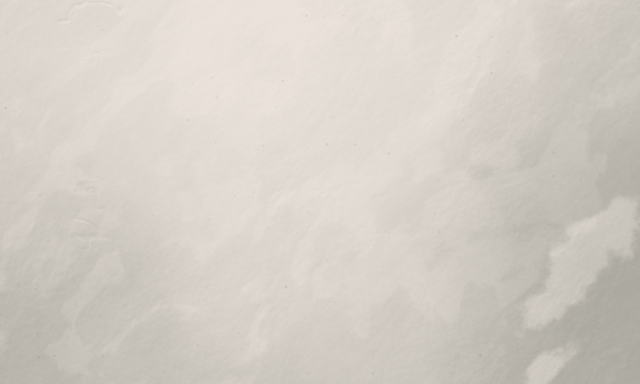
This texture is drawn by a Shadertoy shader. Its source:

```glsl
// Pale, worn plaster wall with soft light from above, cloudy patches, fine relief and specks.

#define LIGHT_COLOR vec3(0.912, 0.882, 0.854)
#define DARK_COLOR vec3(0.695, 0.682, 0.650)
#define BRIGHTNESS -0.02
#define CLOUD_AMOUNT 0.24
#define PATCH_AMOUNT 0.13
#define RELIEF_AMOUNT 0.38
#define GRAIN_AMOUNT 0.09
#define CREASE_AMOUNT 0.13
#define SPECK_AMOUNT 0.38
#define SPECK_CELLS 17.0

float hash(vec2 p) {
    vec3 q = fract(vec3(p.xyx) * 0.1031);
    q += dot(q, q.yzx + 33.33);
    return fract((q.x + q.y) * q.z);
}

float noise(vec2 p) {
    vec2 cell = floor(p), f = fract(p);
    f = f * f * f * (f * (f * 6.0 - 15.0) + 10.0);
    float low = mix(hash(cell), hash(cell + vec2(1, 0)), f.x);
    float high = mix(hash(cell + vec2(0, 1)), hash(cell + vec2(1, 1)), f.x);
    return mix(low, high, f.y);
}

// Layered noise, centred on zero.
float fbm(vec2 p, int octaves) {
    float sum = 0.0, amplitude = 0.5;
    mat2 turn = mat2(1.6, 1.2, -1.2, 1.6);
    for (int i = 0; i < octaves; i++) {
        sum += amplitude * (noise(p) - 0.5);
        p = turn * p + 17.3;
        amplitude *= 0.55;
    }
    return sum;
}

mat2 rotation(float angle) {
    float c = cos(angle), s = sin(angle);
    return mat2(c, -s, s, c);
}

// Soft oval spot, leaning by the given angle.
float spot(vec2 p, vec2 center, vec2 radius, float angle) {
    vec2 q = rotation(angle) * (p - center) / radius;
    return exp(-dot(q, q));
}

// Broad light: bright at the top, grey at the lower left and right.
float lighting(vec2 p, float aspect) {
    vec2 q = vec2(p.x / aspect - 0.42, p.y - 1.0);
    float light = 1.0 - 1.2 * q.x * q.x - 0.45 * q.y * q.y;
    light -= 0.42 * spot(p, vec2(0.94 * aspect, 0.36), vec2(0.30, 0.42), -0.2);
    light -= 0.34 * spot(p, vec2(0.08 * aspect, 0.22), vec2(0.27, 0.27), 0.3);
    return light;
}

// Trowelled surface height, stretched along a rising diagonal.
float relief(vec2 p) {
    vec2 q = rotation(0.75) * p * vec2(1.0, 1.0);
    q += 0.05 * vec2(fbm(p * 5.0, 3), fbm(p * 5.0 + 41.0, 3));
    return fbm(q * vec2(13.0, 22.0), 5) + 0.35 * fbm(p * 75.0, 2);
}

// Broken thin lines where a wandering field crosses zero.
float creases(vec2 p, float pixel) {
    vec2 q = rotation(-0.3) * p * vec2(2.2, 4.5);
    float field = fbm(q + 0.5 * fbm(p * 9.0, 3) + 7.0, 4);
    float width = 0.010 + 2.0 * pixel;
    float line = 1.0 - smoothstep(0.0, width, abs(field));
    return line * smoothstep(0.08, 0.22, fbm(p * 4.3 + 60.0, 3));
}

// Sparse small pits scattered over a grid.
float specks(vec2 p, float pixel) {
    vec2 cell = floor(p * SPECK_CELLS);
    vec2 center = 0.2 + 0.6 * vec2(hash(cell + 3.1), hash(cell + 8.7));
    float radius = mix(0.015, 0.055, pow(hash(cell + 21.0), 3.0));
    float edge = pixel * SPECK_CELLS;
    float distanceToPit = length(fract(p * SPECK_CELLS) - center);
    float pit = 1.0 - smoothstep(radius - edge, radius + edge, distanceToPit);
    return pit * step(0.72, hash(cell + 55.0)) * (0.4 + 0.6 * hash(cell + 70.0));
}

void mainImage(out vec4 fragColor, in vec2 fragCoord) {
    float pixel = 1.0 / iResolution.y;
    float aspect = iResolution.x * pixel;
    vec2 p = fragCoord * pixel;

    // Large clouds and the light they break up.
    vec2 warp = vec2(fbm(p * 3.0, 4), fbm(p * 3.0 + 30.0, 4));
    float shade = lighting(p + 0.22 * warp, aspect) + BRIGHTNESS;
    float wear = mix(1.0, 0.35, smoothstep(0.55, 1.0, shade));
    shade += CLOUD_AMOUNT * wear * fbm(p * 4.0 + warp * 1.5 + 11.0, 5);

    // Ragged pale patches, strongest in the worn grey areas.
    vec2 slanted = rotation(0.85) * p;
    float ragged = fbm(slanted * vec2(5.0, 9.0) + warp * 2.0 + 90.0, 6);
    shade += PATCH_AMOUNT * wear * (smoothstep(-0.03, 0.13, ragged) - 0.35);
    float scrape = spot(p, vec2(0.91 * aspect, 0.32), vec2(0.21, 0.075), 0.95)
                 + spot(p, vec2(0.85 * aspect, 0.04), vec2(0.07, 0.04), 0.5);
    shade += 0.42 * smoothstep(0.28, 0.62, scrape + 0.9 * fbm(slanted * 14.0, 5));

    // Side-lit relief, grain, creases and pits.
    vec2 lightStep = vec2(-0.0028, 0.0036);
    float slope = relief(p) - relief(p + lightStep);
    float roughness = 0.6 + 0.8 * noise(p * 4.0 + 25.0);
    shade += RELIEF_AMOUNT * slope * roughness * (0.4 + 0.6 * wear);
    shade += GRAIN_AMOUNT * wear * fbm(p * 150.0, 2);
    shade += CREASE_AMOUNT * (creases(p + lightStep, pixel) - creases(p - lightStep, pixel));
    shade -= SPECK_AMOUNT * specks(p, pixel);

    fragColor = vec4(mix(DARK_COLOR, LIGHT_COLOR, clamp(shade, -0.1, 1.03)), 1.0);
}
```
